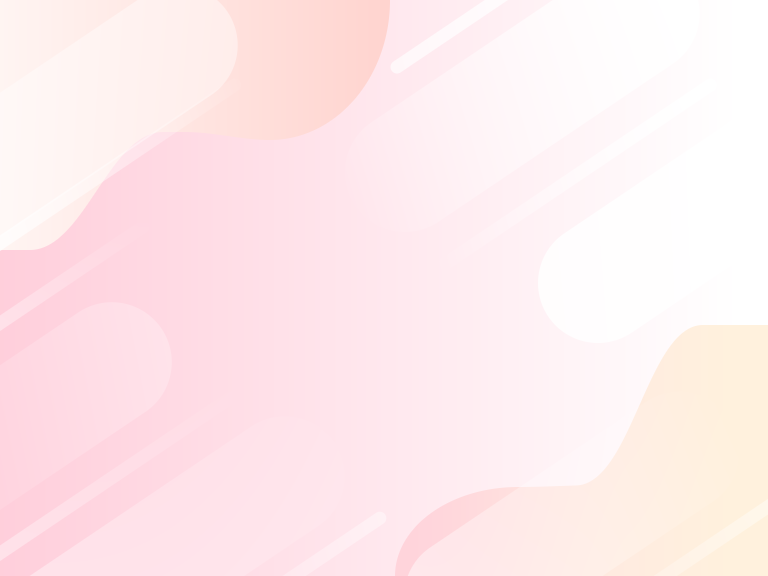
Give the GLSL for this background, as a WebGL 1 fragment shader.

```glsl
precision highp float;
// Soft pastel background: diagonal pills and streaks with wavy corner blobs.

uniform vec2 u_resolution;

// Canvas units: 7.68 wide by 5.76 high, y pointing down.
const vec2 CANVAS = vec2(7.68, 5.76);
const vec2 AXIS = vec2(0.829, -0.559);
const float PILL_RADIUS = 0.6;
const float STREAK_RADIUS = 0.065;

const vec3 ROSE = vec3(1.0, 0.81, 0.86);
const vec3 WHITE = vec3(1.0);
const vec3 SHELL = vec3(1.0, 0.96, 0.95);
const vec3 PEACH = vec3(1.0, 0.83, 0.81);
const vec3 BLUSH = vec3(1.0, 0.83, 0.86);
const vec3 APRICOT = vec3(1.0, 0.92, 0.88);
const vec3 CREAM = vec3(1.0, 0.947, 0.865);

// Shape of each corner blob: ellipse lobe centre and radii, wave range, heights.
const float SHEAR = 0.25;
const float TOP_LOBE_X = 2.7;
const vec2 TOP_LOBE = vec2(1.2, 1.4);
const vec2 TOP_WAVE = vec2(0.15, 1.78);
const vec2 TOP_HEIGHTS = vec2(2.5, 1.32);
const float LOW_LOBE_X = 2.5;
const vec2 LOW_LOBE = vec2(1.23, 0.89);
const vec2 LOW_WAVE = vec2(0.45, 2.12);
const vec2 LOW_HEIGHTS = vec2(2.51, 0.91);

float coverage(float d) {
    float pixel = CANVAS.y / u_resolution.y;
    return clamp(0.5 - d / pixel, 0.0, 1.0);
}

// Opacity of a capsule running up-right from start, fading along its length.
float pill(vec2 p, vec2 start, float len, float radius, vec2 fade) {
    vec2 q = p - start;
    float along = dot(q, AXIS);
    float d = length(q - AXIS * clamp(along, 0.0, len)) - radius;
    float t = clamp((along + radius) / (len + 2.0 * radius), 0.0, 1.0);
    return coverage(d) * mix(fade.x, fade.y, t);
}

float streak(vec2 p, vec2 start, float len, vec2 fade) {
    return pill(p, start, len, STREAK_RADIUS, fade);
}

// Negative inside a wavy shape hanging from the corner at the origin.
float blobField(vec2 p, float lobeX, vec2 lobe, vec2 wave, vec2 heights) {
    if (p.x > lobeX) {
        return (length((p - vec2(lobeX, 0.0)) / lobe) - 1.0) * lobe.y;
    }
    float x = p.x - SHEAR * (p.y - 0.5 * (heights.x + heights.y));
    float edge = mix(heights.x, heights.y, smoothstep(wave.x, wave.y, x));
    edge += (lobe.y - heights.y) * smoothstep(lobeX - 0.85, lobeX, p.x);
    return p.y - edge;
}

// Dividing by the gradient keeps the edge equally sharp all along.
float blob(vec2 p, float lobeX, vec2 lobe, vec2 wave, vec2 heights) {
    const float STEP = 0.005;
    float f = blobField(p, lobeX, lobe, wave, heights);
    float fx = blobField(p + vec2(STEP, 0.0), lobeX, lobe, wave, heights);
    float fy = blobField(p + vec2(0.0, STEP), lobeX, lobe, wave, heights);
    float slope = length(vec2(fx - f, fy - f)) / STEP;
    return coverage(f / max(slope, 0.1));
}

void main() {
    vec2 p = gl_FragCoord.xy / u_resolution.y * CANVAS.y;
    p.x += 0.5 * (CANVAS.x - CANVAS.y * u_resolution.x / u_resolution.y);
    p.y = CANVAS.y - p.y;

    // Base gradient
    vec3 color = mix(ROSE, WHITE, clamp(p.x / 7.4, 0.0, 1.0));

    // Pills and streaks on the right
    color = mix(color, WHITE, pill(p, vec2(4.05, 1.72), 2.83, PILL_RADIUS, vec2(0.02, 1.0)));
    color = mix(color, WHITE, pill(p, vec2(5.98, 2.83), 3.0, PILL_RADIUS, vec2(0.82, 0.9)));
    color = mix(color, WHITE, streak(p, vec2(4.45, 2.64), 3.2, vec2(0.0, 1.0)));
    color = mix(color, WHITE, streak(p, vec2(3.97, 0.67), 2.0, vec2(0.65, 0.8)));

    // Pills and streaks on the left
    color = mix(color, WHITE, pill(p, vec2(-0.54, 4.74), 2.0, PILL_RADIUS, vec2(0.05, 0.25)));
    color = mix(color, WHITE, pill(p, vec2(0.36, 6.44), 3.0, PILL_RADIUS, vec2(0.5, 0.03)));
    color = mix(color, WHITE, streak(p, vec2(-0.1, 3.3), 1.85, vec2(0.42, 0.0)));
    color = mix(color, WHITE, streak(p, vec2(-0.1, 5.6), 2.9, vec2(0.42, 0.0)));
    color = mix(color, WHITE, streak(p, vec2(2.14, 6.3), 2.0, vec2(0.15, 0.4)));

    // Upper left blob
    vec3 topTint = mix(SHELL, PEACH, clamp(p.x / 3.9, 0.0, 1.0));
    color = mix(color, topTint, blob(p, TOP_LOBE_X, TOP_LOBE, TOP_WAVE, TOP_HEIGHTS));
    color = mix(color, WHITE, pill(p, vec2(-0.71, 2.13), 3.0, PILL_RADIUS, vec2(0.3, 0.42)));
    color = mix(color, WHITE, streak(p, vec2(-0.1, 2.5), 2.95, vec2(0.75, 0.05)));

    // Lower right blob
    vec3 lowTint = mix(BLUSH, APRICOT, smoothstep(3.9, 6.3, p.x));
    lowTint = mix(lowTint, CREAM, smoothstep(5.8, 7.68, p.x));
    color = mix(color, lowTint, blob(CANVAS - p, LOW_LOBE_X, LOW_LOBE, LOW_WAVE, LOW_HEIGHTS));
    color = mix(color, WHITE, pill(p, vec2(4.64, 5.97), 2.6, PILL_RADIUS, vec2(0.5, 0.0)));
    color = mix(color, WHITE, streak(p, vec2(6.4, 5.93), 2.2, vec2(0.2, 0.5)));

    gl_FragColor = vec4(color, 1.0);
}
```
